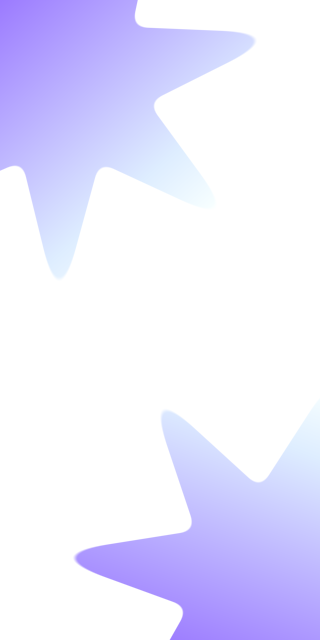
This background is drawn by a Shadertoy shader. Its source:

```glsl
const float POINTS = 7.0;
const float PI = 3.14159265;

// Extra distance that turns a sharp fold at t = 0 into a parabola
float roundFold(float t, float width) {
    float inside = max(width - t, 0.0);
    return inside * inside / (2.0 * width);
}

// Signed distance estimate of a star with soft tips and soft valleys
float starDistance(vec2 p, float rotation) {
    float halfSector = PI / POINTS;
    float angle = atan(p.y, p.x) - rotation;
    angle = abs(mod(angle + halfSector, 2.0 * halfSector) - halfSector);
    vec2 q = length(p) * vec2(cos(angle), sin(angle));

    // Straight side running from the tip down to the valley
    float slant = 0.2535;
    float side = dot(q - vec2(0.716, 0.0), vec2(sin(slant), cos(slant)));

    float toValley = q.x * sin(halfSector) - q.y * cos(halfSector);
    return side + cos(slant) * roundFold(q.y, 0.0513)
                - cos(halfSector + slant) * roundFold(toValley, 0.033);
}

// Violet to ice blue to near white along one axis
vec3 starColor(float along) {
    vec3 violet = vec3(0.61, 0.48, 1.0);
    vec3 ice = vec3(0.87, 0.93, 1.0);
    vec3 frost = vec3(0.97, 1.0, 1.0);
    vec3 color = mix(violet, ice, clamp((along + 0.318) / 0.718, 0.0, 1.0));
    return mix(color, frost, clamp((along - 0.40) / 0.21, 0.0, 1.0));
}

vec3 paintStar(vec3 base, vec2 p, float rotation, vec2 gradientAxis) {
    float blur = 0.75 / iResolution.x;
    float cover = 1.0 - smoothstep(-blur, blur, starDistance(p, rotation));
    return mix(base, starColor(dot(p, gradientAxis)), cover);
}

void mainImage(out vec4 fragColor, in vec2 fragCoord) {
    // Width spans 0 to 1, height 0 to 2
    vec2 uv = fragCoord / iResolution.xy * vec2(1.0, 2.0);

    vec3 color = vec3(1.0);
    color = paintStar(color, uv - vec2(0.193, 1.745), -1.584, vec2(0.66, -0.75));
    color = paintStar(color, uv - vec2(0.849, 0.198), 2.148, vec2(0.35, 0.94));
    fragColor = vec4(color, 1.0);
}
```
